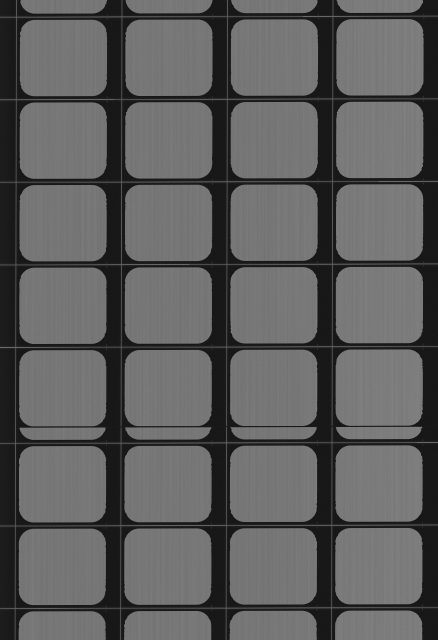
Give the GLSL for this pattern, as a Shadertoy shader.

```glsl
// Worn sheet of rounded grey frames on a dark ground, with ruled lines and one splice

vec2 hash2(vec2 p) {
    vec3 q = fract(p.xyx * vec3(0.1031, 0.103, 0.0973));
    q += dot(q, q.yzx + 33.33);
    return fract((q.xx + q.yz) * q.zy);
}

// Distance to the nearest scattered point
float cellular(vec2 p) {
    vec2 cell = floor(p), f = fract(p);
    float nearest = 2.0;
    for (int y = -1; y <= 1; y++)
        for (int x = -1; x <= 1; x++) {
            vec2 o = vec2(x, y);
            nearest = min(nearest, length(o + hash2(cell + o) - f));
        }
    return nearest;
}

float roundedBox(vec2 p, vec2 halfSize, float radius) {
    vec2 q = abs(p) - halfSize + radius;
    return length(max(q, 0.0)) + min(max(q.x, q.y), 0.0) - radius;
}

float coverage(float d, float aa) {
    return clamp(0.5 - d / aa, 0.0, 1.0);
}

void mainImage(out vec4 fragColor, in vec2 fragCoord) {
    // Sheet space: 768 units high, y running down, slightly skewed
    float aa = 768.0 / iResolution.y;
    vec2 p = vec2(fragCoord.x, iResolution.y - fragCoord.y) * aa;
    vec2 s = p + vec2(p.y * 0.0022, p.x * 0.0022);

    // Below the splice the sheet repeats a short strip
    float splice = s.y - 512.7;
    if (splice > 0.0) s.y -= 16.0;

    // Frame grid
    vec2 pitch = vec2(126.6, 99.1);
    vec2 grid = s - vec2(19.8, 20.6);
    vec2 id = floor(grid / pitch);
    vec2 local = grid - id * pitch;
    float inColumns = step(0.0, id.x) * step(id.x, 3.0);

    // Dark ground, a little lighter in the left margin
    float grain = cellular(p * 0.45) - 0.5;
    float shade = 0.093 + 0.018 * smoothstep(20.0, 0.0, p.x) + 0.012 * grain;

    // Ruled lines with a soft halo
    float across = abs(local.y - pitch.y * step(pitch.y * 0.5, local.y));
    float down = abs(local.x - pitch.x * step(pitch.x * 0.5, local.x));
    down += 50.0 * step(500.0, grid.x);
    float fade = 0.85 + 0.15 * sin(p.x * 0.021 + id.y * 2.0);
    shade += 0.05 * exp(-across * across * 0.35) + 0.03 * exp(-down * down * 0.4);
    shade = mix(shade, 0.45 * fade, coverage(across - 0.5, aa));
    shade = mix(shade, 0.38, coverage(down - 0.42, aa));

    // Short register tick beside each frame corner
    float tick = max(abs(local.x - 109.0) - 0.4, across - 3.5);
    shade = mix(shade, 0.24, 0.7 * inColumns * coverage(tick, aa));

    // Frame outline, nibbled along its upright sides
    vec2 q = local - vec2(56.5, 49.2);
    float nibble = smoothstep(0.5, 0.1, cellular(vec2(s.x * 0.04, s.y * 0.22) + id * 7.0));
    nibble *= smoothstep(46.0, 51.0, abs(q.x)) * smoothstep(8.0, 30.0, abs(q.y));
    float frame = roundedBox(q, vec2(52.3, 45.8), 18.0) + 0.7 * nibble;

    // Upright streaks, fine grain and slow tone drift over the frames
    float streak = cellular(vec2(s.x * 0.42, s.y * 0.004)) - 0.45;
    float waves = sin(s.x * 0.83) + 0.7 * sin(s.x * 1.37 + 2.0) + 0.5 * sin(s.x * 0.19);
    float tone = 0.466 + 0.022 * smoothstep(300.0, 500.0, p.x);
    tone += 0.022 * streak + 0.004 * waves + 0.012 * grain;
    tone += 0.005 * (hash2(id + 20.0).x - 0.5);
    shade = mix(shade, tone, inColumns * coverage(frame, aa));

    // Dark cut at the splice
    float cut = coverage(abs(splice) - 0.6, aa);
    shade = mix(shade, 0.1, cut * inColumns);

    fragColor = vec4(vec3(shade), 1.0);
}
```
